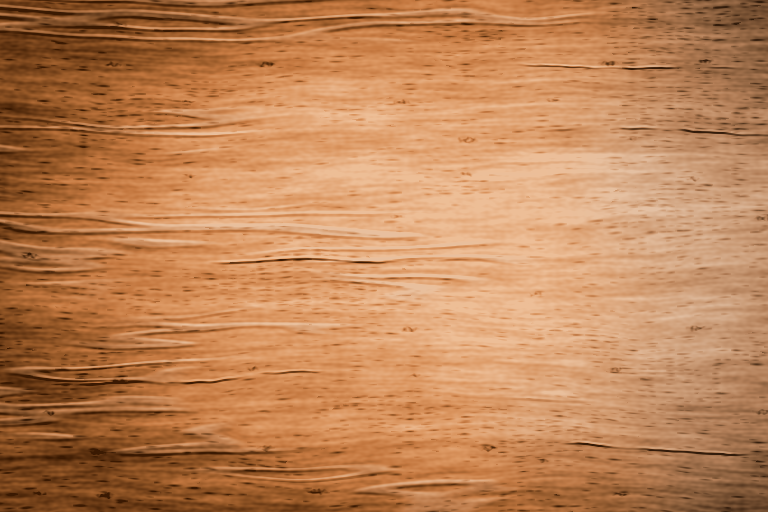
Reproduce this texture procedurally as a WebGL 2 fragment shader.

```glsl
#version 300 es
precision highp float;
// Weathered wood board with horizontal grain under a soft off-centre glow.
// Stretched gradient noise gives the fibres and raised ridges; hashed cells
// give pores and specks; a loop adds long cracks. All of it shifts one tone.

#define DARK   vec3(0.36, 0.19, 0.06)
#define BROWN  vec3(0.58, 0.34, 0.15)
#define AMBER  vec3(0.77, 0.47, 0.25)
#define TAN    vec3(0.86, 0.59, 0.38)
#define PALE   vec3(0.91, 0.70, 0.53)
#define GLOW_CENTRE vec2(0.92, 0.52)
#define GLOW_RADII  vec2(1.0, 0.63)
#define GREYING 0.32
#define GRAIN   0.26
#define RIDGE   0.42
#define PORE    0.42
#define CRACK   0.75

uniform vec2 u_resolution;
out vec4 fragColor;

vec2 hash2(vec2 p) {
  vec3 q = fract(p.xyx * vec3(0.1031, 0.1030, 0.0973));
  q += dot(q, q.yzx + 33.33);
  return fract((q.xx + q.yz) * q.zy);
}

vec2 gradientAt(vec2 cell) {
  float a = 6.28318 * hash2(cell + 51.0).x;
  return vec2(cos(a), sin(a));
}

float noise(vec2 p) {
  vec2 i = floor(p), f = p - i;
  vec2 u = f * f * f * (f * (f * 6.0 - 15.0) + 10.0);
  vec2 e = vec2(0.0, 1.0);
  float low = mix(dot(gradientAt(i), f), dot(gradientAt(i + e.yx), f - e.yx), u.x);
  float high = mix(dot(gradientAt(i + e), f - e), dot(gradientAt(i + 1.0), f - 1.0), u.x);
  return mix(low, high, u.y);
}

// Thin line along one level of a stretched noise
float ridgeLine(vec2 q) {
  float n = noise(q * vec2(2.6, 36.0) + 17.0) - 0.13;
  return 1.0 - smoothstep(0.03, 0.15, abs(n));
}

// One flat ellipse in some of the cells of a grid
float flecks(vec2 p, vec2 cells, vec2 size, float density, float px) {
  vec2 g = p * cells, id = floor(g);
  vec2 r = hash2(id + 9.0), pick = hash2(id + 83.0);
  vec2 d = (fract(g) - 0.5 - 0.4 * (r - 0.5)) / cells;
  vec2 radii = size * mix(0.45, 1.0, pick.y);
  float dist = (length(d / radii) - 1.0) * radii.y;
  return step(pick.x, density) * (1.0 - smoothstep(-px, px, dist));
}

vec3 woodRamp(float t) {
  vec3 c = mix(DARK, BROWN, clamp(t * 4.0, -0.6, 1.0));
  c = mix(c, AMBER, clamp(t * 4.0 - 1.0, 0.0, 1.0));
  c = mix(c, TAN, clamp(t * 4.0 - 2.0, 0.0, 1.0));
  return mix(c, PALE, clamp(t * 4.0 - 3.0, 0.0, 1.4));
}

void main() {
  float px = 1.0 / u_resolution.y;
  vec2 p = gl_FragCoord.xy * px;
  float across = gl_FragCoord.x / u_resolution.x;
  p.x = across * 1.5;

  // Grain space, bent gently so that fibres wander
  vec2 q = p;
  q.y += 0.045 * noise(p * vec2(1.3, 2.6) + 4.0) + 0.008 * noise(p * vec2(6.0, 12.0));

  // Glow and broad mottling
  vec2 g = (p - GLOW_CENTRE) / GLOW_RADII;
  float tone = 1.03 - 0.98 * dot(g, g);
  tone = max(tone, 0.12 * exp(tone - 0.12));
  tone += 0.16 * noise(p * vec2(2.4, 4.0) + 31.0);

  // Fibres, from wide bands to fine hairs
  float fibre = 0.8 * noise(q * vec2(1.2, 16.0) + 8.0);
  fibre += 0.75 * noise(q * vec2(4.0, 55.0) + 23.0);
  fibre += 0.9 * noise(q * vec2(13.0, 125.0) + 61.0);
  fibre += 0.45 * noise(p * vec2(70.0, 150.0) + 5.0);
  tone += GRAIN * fibre;

  // Raised pale ridges with a shaded underside, mostly on the left
  float patches = noise(q * vec2(1.8, 6.5) + 40.0) + 0.28 * (0.55 - across);
  patches = smoothstep(0.06, 0.34, patches);
  float lit = ridgeLine(q) * patches;
  float shade = ridgeLine(q + vec2(0.0, 0.005)) * patches;
  tone += RIDGE * (lit - 0.75 * shade);

  // Pores gather in drifts, denser on the right
  float drift = noise(p * vec2(2.5, 8.0) + 71.0) + 0.35 * (across - 0.5);
  float density = 0.10 + 0.4 * smoothstep(0.0, 0.4, drift);
  float pore = flecks(q, vec2(28.0, 92.0), vec2(0.011, 0.0019), density, px);
  pore += 0.7 * flecks(q + 3.7, vec2(55.0, 120.0), vec2(0.006, 0.0014), density, px);
  tone -= PORE * pore;

  // Sparse larger specks with crumbled edges
  vec2 crumb = 0.006 * vec2(noise(p * 95.0), noise(p * 95.0 + 19.0));
  float speck = flecks(p + crumb, vec2(7.0, 13.0), vec2(0.018, 0.005), 0.16, px);
  tone -= 0.55 * speck * (0.6 + noise(p * 140.0));

  // Long broken cracks with a pale upper lip
  for (int i = 0; i < 5; i++) {
    float k = float(i);
    vec2 r = hash2(vec2(k * 7.0 + 3.0, 12.0));
    float y = fract(0.26 + 0.618 * k) + 0.012 * noise(vec2(p.x * 3.0, k * 5.3 + 0.4));
    float d = q.y - y + 0.003 * noise(vec2(p.x * 28.0, k + 0.5));
    float span = 1.0 - smoothstep(0.6, 1.0, abs(p.x - 1.5 * r.x) / mix(0.2, 0.6, r.y));
    span *= smoothstep(-0.25, 0.2, noise(vec2(p.x * 9.0, k * 3.1 + 0.6)));
    tone -= CRACK * span * (1.0 - smoothstep(0.0007, 0.0007 + 1.5 * px, abs(d)));
    tone += 0.28 * span * (1.0 - smoothstep(0.001, 0.0035, abs(d - 0.0045)));
  }

  // Warm ramp, greyer towards the right and on ridge tops
  vec3 colour = woodRamp(tone);
  float luma = dot(colour, vec3(0.299, 0.587, 0.114));
  float grey = smoothstep(0.62, 0.95, across + 0.12 * noise(p * 3.0 + 90.0));
  colour = mix(colour, vec3(luma), GREYING * max(grey, 0.45 * lit));
  fragColor = vec4(clamp(colour, 0.0, 1.0), 1.0);
}
```
